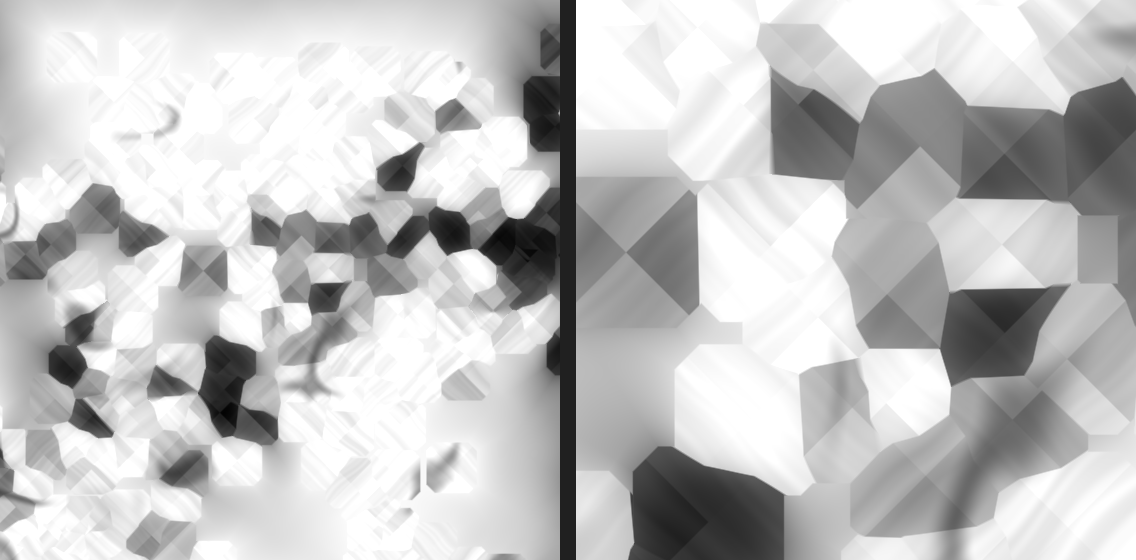
Left, the full canvas; right, a detail of the centre.
Reproduce this background procedurally as a Shadertoy shader.

```glsl
const float GRID = 18.0;          // site cells across the canvas
const int REACH = 4;              // neighbour cells searched each way
const float JITTER = 0.95;
const float FILL = 0.74;          // chance that a cell holds a site
const float HALF_SIDE = 0.045;    // half side of a patch
const float BASE_GRAY = 0.745;
const float BASE_WEIGHT = 420.0;  // pull of the plain ground against halos
const float HALO_SOFTNESS = 0.02;
const float HALO_REACH = 0.165;
const float MARBLE = 0.38;        // blend of neighbouring tones in a patch
const float FACET_CONTRAST = 0.24;
const float STREAK_CONTRAST = 0.11;
const float VEIN_DEPTH = 0.4;

// Open areas and dark clusters: centre, radius
const vec3 VOIDS[9] = vec3[9](
    vec3(0.07, 0.90, 0.21), vec3(0.04, 0.45, 0.13), vec3(0.36, 0.45, 0.11),
    vec3(0.32, 0.57, 0.07), vec3(0.48, 0.06, 0.18), vec3(0.96, 0.14, 0.20),
    vec3(0.90, 0.95, 0.14), vec3(0.03, 0.31, 0.10), vec3(0.94, 0.30, 0.11));
const vec3 DARKS[7] = vec3[7](
    vec3(0.30, 0.35, 0.08), vec3(0.40, 0.31, 0.08), vec3(0.30, 0.16, 0.10),
    vec3(0.81, 0.60, 0.06), vec3(0.93, 0.56, 0.09), vec3(0.70, 0.68, 0.06),
    vec3(0.73, 0.27, 0.08));

float hash(vec2 p) {
    vec3 q = fract(p.xyx * 0.1031);
    q += dot(q, q.yzx + 33.33);
    return fract((q.x + q.y) * q.z);
}

float noise(vec2 p) {
    vec2 i = floor(p), f = fract(p);
    f = f * f * (3.0 - 2.0 * f);
    return mix(mix(hash(i), hash(i + vec2(1, 0)), f.x),
               mix(hash(i + vec2(0, 1)), hash(i + vec2(1, 1)), f.x), f.y);
}

float spot(vec2 p, vec3 s) {
    return 1.0 - smoothstep(0.55 * s.z, s.z, length(p - s.xy));
}

float density(vec2 p) {
    float d = FILL * (1.0 - smoothstep(0.85, 0.95, p.y));
    for (int i = 0; i < 9; i++) d *= 1.0 - spot(p, VOIDS[i]);
    return d;
}

float siteTone(vec2 p, vec2 id) {
    float t = 0.62 * noise(p * 7.0 + 31.0) + 0.38 * hash(id + 71.0);
    for (int i = 0; i < 7; i++) t -= 0.27 * spot(p, DARKS[i]);
    return mix(0.08, 1.0, smoothstep(0.12, 0.52, t));
}

// Patch folded along both diagonals, with streaks along one of them
float patchShade(vec2 p, vec2 site, vec2 id, float tone, float blend, float px) {
    vec2 q = p - site;
    vec2 diag = vec2(q.x + q.y, q.x - q.y) * 0.7071;
    vec2 side = smoothstep(vec2(-px), vec2(px), diag);
    float facet = mix(mix(hash(id + 11.0), hash(id + 23.0), side.x),
                      mix(hash(id + 37.0), hash(id + 53.0), side.x), side.y) - 0.5;
    float across = hash(id + 5.0) > 0.5 ? diag.x : diag.y;
    across += 0.012 * noise(p * 22.0);
    float lane = hash(id + 91.0) * 60.0;
    float streak = noise(vec2(across * 75.0 + 40.0, lane))
                 + 0.5 * noise(vec2(across * 190.0 + 90.0, lane + 7.0)) - 0.75;
    float middle = 1.0 - abs(2.0 * tone - 1.0);
    float shade = mix(tone, blend, MARBLE);
    shade += facet * FACET_CONTRAST * (0.45 + 0.55 * middle);
    return shade + streak * STREAK_CONTRAST * (0.5 + 0.5 * tone);
}

void mainImage(out vec4 fragColor, in vec2 fragCoord) {
    float px = 1.0 / min(iResolution.x, iResolution.y);
    vec2 p = fragCoord * px;
    vec2 home = floor(p * GRID);
    float near1 = 9.0, near2 = 9.0, edge = 9.0, tone1 = 1.0, tone2 = 1.0;
    vec2 site1 = p, site2 = p, id1 = home, id2 = home;
    vec2 halo = vec2(BASE_GRAY, 1.0) * BASE_WEIGHT, marble = vec2(0.0);

    // Gather the two nearest sites and the tones around them
    for (int y = -REACH; y <= REACH; y++)
    for (int x = -REACH; x <= REACH; x++) {
        vec2 id = home + vec2(x, y);
        vec2 jitter = vec2(hash(id + 131.0), hash(id + 173.0)) - 0.5;
        vec2 site = (id + 0.5 + JITTER * jitter) / GRID;
        if (hash(id + 211.0) > density(site)) continue;
        float tone = siteTone(site, id);
        vec2 q = abs(p - site);
        float box = max(q.x, q.y), dist = length(q);
        float outside = max(box, 0.6 * (q.x + q.y)) - HALF_SIDE;
        float metric = mix(box, dist, 0.55);
        edge = min(edge, outside);
        float gap = max(outside, 0.0) + HALO_SOFTNESS;
        float pull = (1.0 - smoothstep(0.03, HALO_REACH, outside)) / (gap * gap);
        halo += vec2(tone, 1.0) * pull;
        marble += vec2(tone, 1.0) / pow(dist * dist + 0.0002, 2.0);
        if (metric < near1) {
            near2 = near1; site2 = site1; id2 = id1; tone2 = tone1;
            near1 = metric; site1 = site; id1 = id; tone1 = tone;
        } else if (metric < near2) {
            near2 = metric; site2 = site; id2 = id; tone2 = tone;
        }
    }

    // Patches with smoothed seams and curved veins
    float blend = marble.x / max(marble.y, 0.001);
    float shade = patchShade(p, site1, id1, tone1, blend, px);
    float other = patchShade(p, site2, id2, tone2, blend, px);
    shade = mix(shade, other, 0.5 - 0.5 * clamp((near2 - near1) / (1.5 * px), 0.0, 1.0));
    vec2 bend = p + 0.05 * vec2(noise(p * 13.0), noise(p * 13.0 + 47.0));
    float ridge = 1.0 - smoothstep(0.0, 0.14, abs(noise(bend * 11.0 + 19.0) - 0.5));
    float veined = smoothstep(0.55, 0.8, noise(p * 9.0 + 83.0));
    shade *= 1.0 - VEIN_DEPTH * ridge * veined;

    // Soft halo ground around the patches
    float cover = 1.0 - smoothstep(-px, px, edge);
    float gray = mix(halo.x / halo.y, shade, cover);
    fragColor = vec4(vec3(clamp(gray, 0.0, 1.0)), 1.0);
}
```
